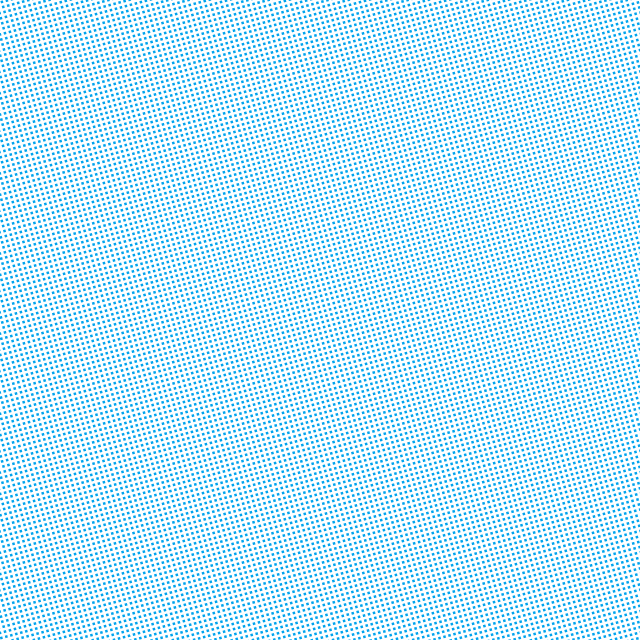
A three.js fragment shader for this pattern:

```glsl
// Halftone screen: small blue square dots on near-white, on a square grid
// turned 15 degrees. The plane is rotated, cut into cells with fract, and
// each square is smoothed by its coverage of the local sample width.

varying vec2 vUv;

const float CELLS = 124.0;             // grid cells per canvas width
const float SCREEN_ANGLE = 15.0;       // degrees, rows rise to the right
const float DOT_SIDE = 0.49;           // side of a dot, in cells
const vec2 DOT_ANCHOR = vec2(0.003, 0.997);
const vec3 PAPER = vec3(0.995, 1.0, 1.0);
const vec3 INK = vec3(0.0, 0.64, 0.93);

// Turns p counterclockwise by the given angle in radians.
vec2 rotate(vec2 p, float angle) {
  float c = cos(angle);
  float s = sin(angle);
  return vec2(c * p.x - s * p.y, s * p.x + c * p.y);
}

// Offset from the centre of the nearest unit cell.
vec2 cellOffset(vec2 p) {
  return fract(p + 0.5) - 0.5;
}

// Share of a sample of the given width that lies inside a square.
float squareCoverage(vec2 p, float side, float width) {
  vec2 reach = min(abs(p) + 0.5 * width, vec2(0.5 * side));
  vec2 start = max(abs(p) - 0.5 * width, vec2(-0.5 * side));
  vec2 overlap = max(reach - start, 0.0) / width;
  return min(overlap.x * overlap.y, 1.0);
}

void main() {
  // Grid space, one unit per cell
  vec2 grid = rotate(vUv - DOT_ANCHOR, -radians(SCREEN_ANGLE)) * CELLS;
  float sampleWidth = max(length(dFdx(vUv)) * CELLS, 0.0001);

  // Ink over paper
  float ink = squareCoverage(cellOffset(grid), DOT_SIDE, sampleWidth);
  gl_FragColor = vec4(mix(PAPER, INK, ink), 1.0);
}
```
